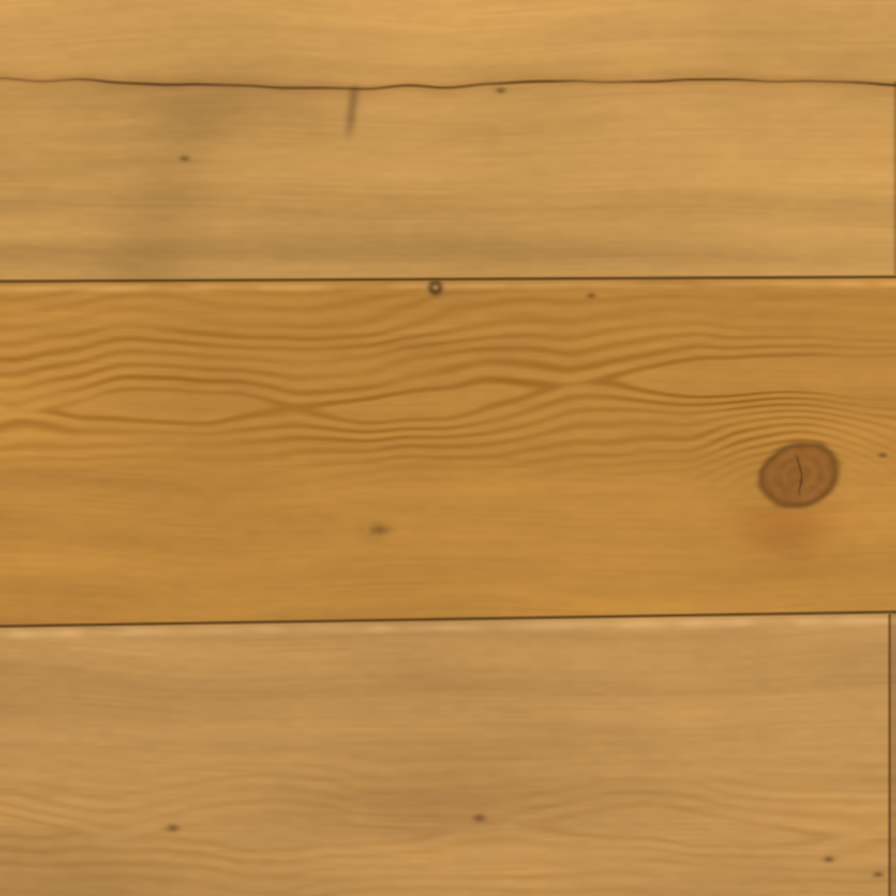
This texture is drawn by a Shadertoy shader. Its source:

```glsl
#define RING_STEP 0.0165
#define SEAM_WIDTH 0.0014
#define GRAIN_AMOUNT 0.034
#define BLOTCH_AMOUNT 0.15
#define KNOT vec2(0.892, 0.470)
#define TOP_WOOD vec3(0.805, 0.608, 0.337)
#define MID_WOOD vec3(0.727, 0.518, 0.238)
#define LOW_WOOD vec3(0.738, 0.553, 0.318)
#define LATE_WOOD vec3(0.560, 0.345, 0.095)
#define KNOT_WOOD vec3(0.590, 0.385, 0.175)
#define GAP_COLOR vec3(0.300, 0.210, 0.095)

const float PI = 3.14159265;

float hash(vec2 p) {
    p = fract(p * vec2(0.1031, 0.1137));
    p += dot(p, p.yx + 33.33);
    return fract((p.x + p.y) * p.x * 7.31);
}

float noise(vec2 p) {
    vec2 i = floor(p), f = fract(p);
    f = f * f * (3.0 - 2.0 * f);
    return mix(mix(hash(i), hash(i + vec2(1, 0)), f.x),
               mix(hash(i + vec2(0, 1)), hash(i + 1.0), f.x), f.y);
}

float fbm(vec2 p) {
    float sum = 0.0, amp = 0.5;
    for (int i = 0; i < 4; i++) {
        sum += amp * noise(p);
        p = p * 2.03 + 17.1;
        amp *= 0.5;
    }
    return sum;
}

// Soft elliptical spot: 1 at the centre, fading to 0
float spot(vec2 p, vec2 center, vec2 size) {
    vec2 d = (p - center) / size;
    return exp(-dot(d, d));
}

// Chain of lenses along x with rounded necks
float lensChain(float x, float neck, float span) {
    float s = sin(PI * (x - neck) / span);
    return sqrt(s * s + 0.02) - 0.14;
}

// Late-wood lines around a core line that opens into lenses
float rings(vec2 p, float core, float lens, float bulge) {
    float v = p.y - core + 0.022 * (noise(p * vec2(7, 9)) - 0.5)
            + 0.006 * (noise(p * vec2(22, 16)) - 0.5);
    float h = sqrt(v * v + 1e-5) - lens * exp(-16.0 * abs(v)) + bulge;
    float q = h / RING_STEP + 1.0 * (noise(p * vec2(4, 30)) - 0.5);
    float t = abs(fract(max(q, -0.45) + 0.5) - 0.5);
    float body = 1.0 - smoothstep(0.0, 0.42, t);
    float patchy = 0.25 + 0.95 * noise(p * vec2(5, 45) + 3.0);
    return body * patchy * exp(-4.0 * max(h - bulge, 0.0));
}

// Soft line from its distance
float line(float d, float halfWidth, float blur) {
    return 1.0 - smoothstep(halfWidth - blur, halfWidth + blur, abs(d));
}

void mainImage(out vec4 fragColor, in vec2 fragCoord) {
    vec2 p = fragCoord / iResolution.xy;
    float px = 1.0 / iResolution.y;
    float blur = max(px, 0.0022);

    // Three boards split by slightly tilted seams
    float highSeam = p.y - mix(0.686, 0.691, p.x);
    float lowSeam = p.y - mix(0.301, 0.317, p.x);
    float top = smoothstep(-px, px, highSeam);
    float low = smoothstep(px, -px, lowSeam);
    float mid = (1.0 - top) * (1.0 - low);
    vec3 color = TOP_WOOD * top + MID_WOOD * mid + LOW_WOOD * low;

    // Broad tone, long streaks and fine fibres
    vec2 warped = p + vec2(0.0, 0.02 * noise(p * vec2(4, 3)));
    float streak = fbm(warped * vec2(2, 32)) - 0.47;
    float fibre = noise(warped * vec2(9, 300)) + noise(p * vec2(60, 200)) - 1.0;
    color *= 1.0 + BLOTCH_AMOUNT * (fbm(p * vec2(4, 7) + 5.0) - 0.47)
                 + 0.17 * streak + GRAIN_AMOUNT * fibre;
    float beam = p.x - 0.20 - 0.35 * (p.y - 0.82);
    color *= 1.0 - 0.07 * top * exp(-beam * beam * 400.0) * smoothstep(0.91, 0.87, p.y);
    color *= 1.0 - top * (0.09 * spot(p, vec2(0.4, 0.72), vec2(0.8, 0.014))
                        + 0.05 * smoothstep(0.91, 0.89, p.y));

    // Figured grain, crowding around the knot
    float leftLens = 0.028 * lensChain(p.x, 0.33, 0.31);
    float rightLens = 0.050 * smoothstep(0.64, 0.84, p.x);
    float lens = mix(leftLens, rightLens, smoothstep(0.62, 0.66, p.x));
    float bulge = 0.10 * spot(p, KNOT - vec2(0.005, 0.01), vec2(0.095, 0.08));
    float figure = rings(p, 0.545 + 0.028 * smoothstep(0.3, 0.65, p.x), lens, bulge);
    float reach = smoothstep(0.43, 0.53, p.y) * (1.0 - 0.4 * smoothstep(0.6, 0.69, p.y));
    reach += 0.5 * spot(p, KNOT + vec2(-0.055, 0.04), vec2(0.05, 0.04));
    reach *= 1.0 - 0.5 * smoothstep(0.88, 0.96, p.x);
    color = mix(color, LATE_WOOD, min(0.56 * mid * figure * reach, 0.8));
    float faint = rings(p, 0.072, 0.030 * lensChain(p.x, 0.12, 0.43), 0.0);
    color = mix(color, LATE_WOOD, 0.20 * low * faint * smoothstep(0.20, 0.08, p.y));

    // Large knot with a rim and a split
    vec2 k = (p - KNOT) * mat2(0.96, 0.28, -0.28, 0.96) / vec2(0.045, 0.036);
    float r = length(k) + 0.10 * (noise(k * 2.5 + 9.0) - 0.5);
    vec3 stain = vec3(0.10, 0.16, 0.20) * mid;
    color *= 1.0 - stain * spot(p, KNOT - vec2(0.015, 0.06), vec2(0.055, 0.032));
    vec3 heart = KNOT_WOOD * (0.98 + 0.025 * sin(r * 20.0) + 0.14 * (fbm(k * 4.0) - 0.47));
    color = mix(color, heart, 1.0 - smoothstep(0.88, 1.04, r));
    color *= 1.0 - 0.22 * exp(-pow((r - 0.97) / 0.09, 2.0));
    float split = k.x - 0.15 * k.y + 0.15 * (noise(k * 4.0) - 0.5);
    color *= 1.0 - 0.30 * line(split, 0.03, 0.06) * smoothstep(0.8, 0.4, r);

    // Pin knots, scattered specks and a smudge
    vec2 specks[8] = vec2[8](vec2(0.206, 0.823), vec2(0.559, 0.899), vec2(0.193, 0.076),
        vec2(0.535, 0.087), vec2(0.66, 0.67), vec2(0.985, 0.492), vec2(0.925, 0.041),
        vec2(0.98, 0.024));
    for (int i = 0; i < 8; i++) {
        float size = 0.003 + 0.002 * hash(vec2(i, 7));
        color = mix(color, GAP_COLOR, 0.5 * spot(p, specks[i], size * vec2(1.5, 0.9)));
    }
    float pin = length(p - vec2(0.486, 0.679));
    color = mix(color, GAP_COLOR, 0.75 * exp(-pow((pin - 0.005) / 0.004, 2.0)));
    color *= 1.0 - 0.45 * spot(p, vec2(0.419, 0.406), vec2(0.013, 0.009)) * noise(p * 110.0);

    // Wandering crack with a short branch
    float crack = p.y - 0.9065 - 0.0042 * cos(2.0 * PI * 1.3 * p.x)
                - 0.004 * (noise(vec2(p.x * 22.0, 3.0)) - 0.5);
    float depth = 0.22 + 0.55 * noise(vec2(p.x * 15.0, 8.0));
    color = mix(color, GAP_COLOR, depth * line(crack, 0.0014, blur));
    color *= 1.0 - vec3(0.14, 0.17, 0.20) * exp(-abs(crack) * 130.0);
    float branch = p.x - 0.392 - 0.12 * (p.y - 0.87);
    color *= 1.0 - 0.22 * exp(-pow(branch / 0.006, 2.0))
                 * smoothstep(0.835, 0.87, p.y) * smoothstep(0.91, 0.895, p.y);

    // Board edges: light bevel under each dark gap, plus the end joint
    float bevel = exp(-pow((highSeam + 0.008) / 0.004, 2.0))
                + exp(-pow((lowSeam + 0.009) / 0.005, 2.0));
    color += 0.07 * bevel * (0.5 + noise(p * vec2(40, 3)));
    float joint = p.x - 0.993;
    color *= 1.0 - 0.13 * low * smoothstep(0.0, 0.004, joint);
    float gap = max(line(highSeam, SEAM_WIDTH, blur), line(lowSeam, SEAM_WIDTH, blur));
    gap = max(gap, 0.85 * low * line(joint, SEAM_WIDTH, blur));
    gap = max(gap, 0.35 * top * smoothstep(0.995, 1.0, p.x) * step(p.y, 0.91));
    color = mix(color, GAP_COLOR, 0.9 * gap);

    fragColor = vec4(clamp(color, 0.0, 1.0), 1.0);
}
```
